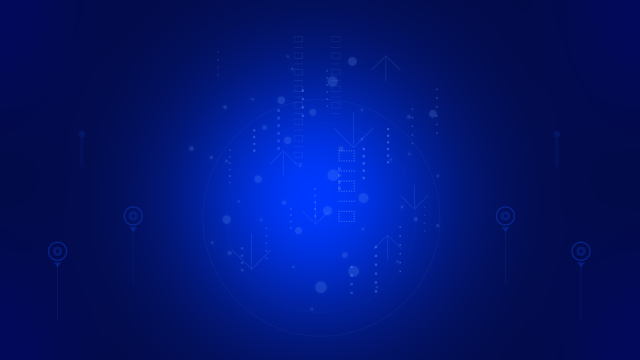
This background is drawn by a Shadertoy shader. Its source:

```glsl
// Deep blue technology backdrop: a Gaussian glow overlaid with faint arrows, dot
// columns, cell strips, soft discs, rings and mirrored side pins. Each layer is a
// distance function; positions are in canvas heights from the canvas centre.

const vec3 EDGE_COLOR = vec3(0.008, 0.042, 0.285);
const vec3 GLOW_COLOR = vec3(0.0, 0.225, 1.0);
const vec3 CORNER_TINT = vec3(0.0, -0.008, 0.075);
const vec3 MARK_COLOR = vec3(0.40, 0.62, 1.0);
const vec3 PIN_COLOR = vec3(0.04, 0.24, 0.78);
const vec2 GLOW_CENTER = vec2(-0.015, -0.045);
const float GLOW_RADIUS = 0.357;
const vec2 RING_CENTER = vec2(0.004, -0.105);
const float RING_RADIUS = 0.329;
const float LINE = 0.0011;
const int COLUMN_COUNT = 19;
const int DISC_COUNT = 44;
const int ARROW_COUNT = 7;
// Tip x, tip y, wing size; a negative size points down
const vec3 ARROWS[ARROW_COUNT] = vec3[ARROW_COUNT](
    vec3(0.183, 0.345, 0.039), vec3(0.093, 0.090, -0.054), vec3(-0.102, 0.081, 0.037),
    vec3(0.262, -0.081, -0.037), vec3(-0.190, -0.248, -0.054),
    vec3(0.188, -0.153, 0.037), vec3(-0.012, -0.123, -0.035));

float hash(float n) { return fract(sin(n * 127.1 + 11.7) * 4375.85); }

// Antialiased coverage of a signed distance
float fill(float d) { return clamp(0.5 - d * iResolution.y, 0.0, 1.0); }

float box(vec2 p, vec2 halfSize) {
    vec2 d = abs(p) - halfSize;
    return length(max(d, 0.0)) + min(max(d.x, d.y), 0.0);
}

float segment(vec2 p, vec2 a, vec2 b) {
    vec2 ab = b - a;
    return length(p - a - ab * clamp(dot(p - a, ab) / dot(ab, ab), 0.0, 1.0));
}

float arrow(vec2 p, vec3 a) {
    float size = abs(a.z);
    vec2 q = (p - a.xy) * vec2(1.0, sign(a.z));
    float wing = segment(vec2(abs(q.x), q.y), vec2(0.0), vec2(size, -size));
    return fill(min(wing, segment(q, vec2(0.0), vec2(0.0, -1.8 * size))) - LINE);
}

// Vertical strip alternating hollow cells and bars, as outlines or dots
float strip(vec2 p, vec2 top, float cell, float count, bool dotted) {
    vec2 q = (p - top) / cell;
    float index = floor(-q.y);
    if (index < 0.0 || index >= count) return 0.0;
    vec2 f = vec2(q.x, fract(q.y) - 0.5);
    float d = mod(index, 2.0) < 0.5 ? abs(box(f, vec2(0.5, 1.0 / 3.0)))
                                    : box(f, vec2(0.5, 0.0));
    if (!dotted) return fill(d * cell - LINE * 0.8);
    float dots = length(fract(f * 6.0 + 0.5) - 0.5) / 6.0 - 0.042;
    return fill(max(d - 0.07, dots) * cell);
}

// Columns of small square dots, spread evenly in x and scattered in y
float dotColumns(vec2 p) {
    float sum = 0.0;
    for (int i = 0; i < COLUMN_COUNT; i++) {
        float n = float(i);
        vec2 top = vec2(-0.284 + 0.0338 * n, 0.355 - 0.60 * fract(n * 0.454));
        float pitch = mix(0.017, 0.026, hash(n));
        float count = 4.0 + floor(3.0 * hash(n + 30.0));
        float k = clamp(round((top.y - p.y) / pitch), 0.0, count - 1.0);
        float size = mix(0.0018, 0.0040, pow(hash(n + 60.0), 2.0));
        float d = box(p - top + vec2(0.0, k * pitch), vec2(size));
        sum += fill(d) * mix(0.18, 0.42, hash(n + 90.0));
    }
    return sum;
}

// Translucent discs on a jittered golden spiral
float discs(vec2 p) {
    float sum = 0.0;
    for (int i = 0; i < DISC_COUNT; i++) {
        float n = float(i);
        float angle = n * 2.4 + 0.5 * hash(n + 7.0);
        float reach = 0.37 * sqrt((n + 0.5) / float(DISC_COUNT));
        float radius = mix(0.003, 0.016, pow(hash(n + 20.0), 3.0));
        float d = length(p - reach * vec2(cos(angle), sin(angle))) - radius;
        sum += 0.17 * fill(d) + 0.04 * exp(-max(d, 0.0) * 240.0);
    }
    return sum;
}

// Mirrored badges on long stems, plus one slim marker
float pins(vec2 p) {
    p.x = abs(p.x + 0.002);
    float sum = 0.0;
    for (int i = 0; i < 2; i++) {
        vec2 q = p - vec2(0.727 - 0.21 * float(i), -0.198 + 0.098 * float(i));
        float r = length(q);
        float tip = max(abs(q.x) + 0.8 * (-q.y - 0.044), q.y + 0.031);
        float stem = segment(q, vec2(0.0, -0.04), vec2(0.0, -0.19)) - LINE;
        sum += 0.5 * fill(abs(r - 0.025) - 0.0018) + 0.3 * fill(abs(r - 0.009) - 0.004);
        sum += 0.4 * fill(tip) + 0.22 * fill(stem);
    }
    vec2 m = p - vec2(0.66, 0.127);
    sum += 0.2 * fill(length(m) - 0.009);
    return sum + 0.1 * fill(box(m + vec2(0.0, 0.05), vec2(0.005, 0.04)));
}

void mainImage(out vec4 fragColor, in vec2 fragCoord) {
    vec2 p = (fragCoord - 0.5 * iResolution.xy) / iResolution.y;

    // Glow and corner tint
    vec2 g = (p - GLOW_CENTER) / GLOW_RADIUS;
    vec3 color = mix(EDGE_COLOR, GLOW_COLOR, exp(-dot(g, g)));
    color += CORNER_TINT * smoothstep(0.55, 0.9, abs(p.x)) * smoothstep(0.0, 0.5, abs(p.y));

    // Thin marks
    float ringDist = length(p - RING_CENTER);
    float marks = 0.07 * fill(abs(ringDist - RING_RADIUS) - LINE);
    marks += 0.03 * fill(abs(ringDist - 0.8 * RING_RADIUS) - LINE);
    for (int i = 0; i < ARROW_COUNT; i++) marks += 0.17 * arrow(p, ARROWS[i]);
    marks += 0.15 * strip(p, vec2(-0.060, 0.403), 0.023, 16.0, false);
    marks += 0.13 * strip(p, vec2(0.044, 0.403), 0.023, 10.0, false);
    marks += 0.40 * strip(p, vec2(0.074, 0.088), 0.042, 5.0, true);
    marks += dotColumns(p) + discs(p);

    color = mix(color, MARK_COLOR, min(marks, 0.6));
    color = mix(color, PIN_COLOR, min(pins(p), 0.6));
    fragColor = vec4(color, 1.0);
}
```
